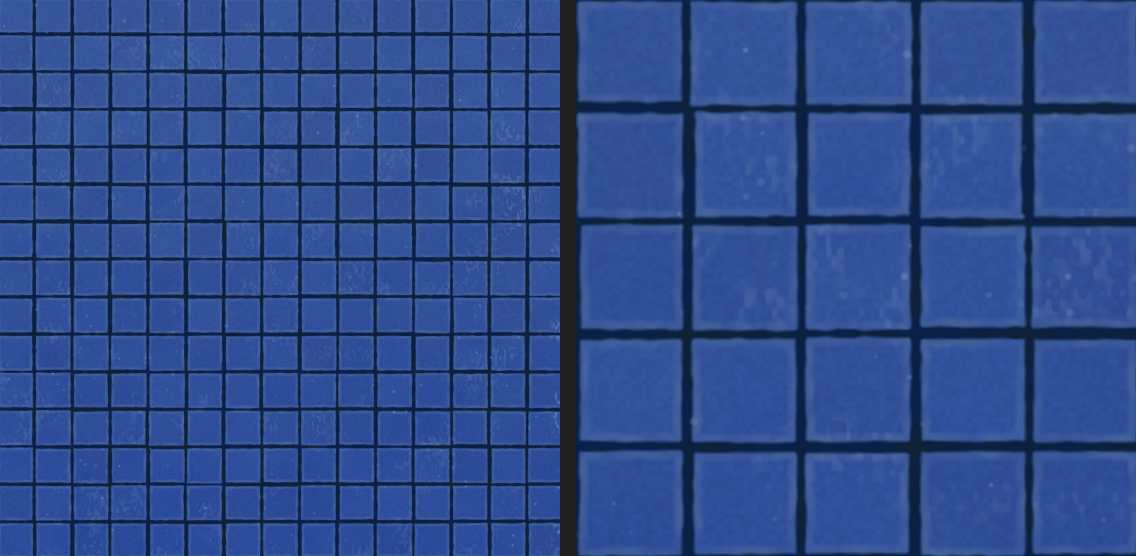
Left, the full canvas; right, a detail of the centre.
This texture is drawn by a WebGL 1 fragment shader. Its source:

```glsl
precision highp float;
// Blue glass mosaic: square tiles with dark joints, pale rims, grain and worn specks.
uniform vec2 u_resolution;

const vec2 REPEATS = vec2(14.77, 14.825);   // tiles across and down
const vec2 GRID_SHIFT = vec2(0.904, 0.914); // where the first joints fall
const float TILE_HALF = 0.456;              // half tile side, in cells
const float CORNER = 0.025;
const float EDGE_SOFTNESS = 0.022;
const float PLACE_JITTER = 0.022;
const float SIZE_JITTER = 0.012;
const float EDGE_WOBBLE = 0.022;
const float TONE_JITTER = 0.045;
const float GRAIN = 0.12;
const float SPECK_GRID = 7.0;               // speck sites per tile side
const float SPECK_CHANCE = 0.05;
const vec3 TILE_TOP = vec3(0.212, 0.333, 0.605);
const vec3 TILE_BOTTOM = vec3(0.165, 0.285, 0.600);
const vec3 RIM_COLOR = vec3(0.285, 0.405, 0.610);
const vec3 GROUT_BLUE = vec3(0.035, 0.125, 0.290);
const vec3 GROUT_GREY = vec3(0.055, 0.130, 0.215);
const vec3 WEAR_COLOR = vec3(0.480, 0.580, 0.730);

float hash(vec2 p) {
  vec3 q = fract(vec3(p.xyx) * 0.1031);
  q += dot(q, q.yzx + 33.33);
  return fract((q.x + q.y) * q.z);
}

vec2 hash2(vec2 p) {
  return vec2(hash(p + 17.3), hash(p + 71.9));
}

float noise(vec2 p) {
  vec2 i = floor(p), f = fract(p);
  f = f * f * (3.0 - 2.0 * f);
  return mix(mix(hash(i), hash(i + vec2(1.0, 0.0)), f.x),
             mix(hash(i + vec2(0.0, 1.0)), hash(i + vec2(1.0, 1.0)), f.x), f.y);
}

float roundedBox(vec2 p, vec2 halfSize, float radius) {
  vec2 d = abs(p) - halfSize + radius;
  return length(max(d, 0.0)) + min(max(d.x, d.y), 0.0) - radius;
}

// Scattered round specks, one possible per site.
float specks(vec2 p, float pixel) {
  vec2 site = floor(p);
  vec2 center = 0.3 + 0.4 * hash2(site);
  float radius = mix(0.10, 0.26, hash(site + 5.7));
  float soft = max(0.12, pixel);
  float dot_ = 1.0 - smoothstep(radius - soft, radius + soft, length(fract(p) - center));
  return dot_ * step(1.0 - SPECK_CHANCE, hash(site + 41.0));
}

void main() {
  vec2 uv = gl_FragCoord.xy / u_resolution;
  vec2 grid = uv * REPEATS - GRID_SHIFT + 2.0;
  float pixel = max(REPEATS.x / u_resolution.x, REPEATS.y / u_resolution.y);
  vec2 cell = floor(grid);
  vec2 local = fract(grid) - 0.5;

  // Tile outline, slightly uneven in place, size and edge
  vec2 offset = (hash2(cell) - 0.5) * PLACE_JITTER;
  vec2 halfSize = TILE_HALF + (hash2(cell + 31.0) - 0.5) * 2.0 * SIZE_JITTER;
  float dist = roundedBox(local - offset, halfSize, CORNER);
  dist += (noise(grid * 9.0) - 0.5) * EDGE_WOBBLE;
  float soft = max(EDGE_SOFTNESS, 0.7 * pixel);
  float tileMask = 1.0 - smoothstep(-soft, soft, dist);

  // Tile body: vertical fade, tone per tile, broad mottling and fine grain
  float mottle = noise(grid * 1.3 + 9.0) - 0.5;
  float fade = clamp(uv.y * 1.15 + mottle * 0.45 + 0.05, 0.0, 1.0);
  vec3 tile = mix(TILE_BOTTOM, TILE_TOP, fade);
  float grain = 0.6 * noise(grid * 21.0) + 0.4 * noise(grid * 37.0 + 13.0) - 0.5;
  tile *= 1.0 + (hash(cell + 3.0) - 0.5) * TONE_JITTER + grain * GRAIN;

  // Pale rim, broken along its length
  float rim = smoothstep(-0.10, -0.045, dist);
  tile = mix(tile, RIM_COLOR, rim * (0.15 + 0.65 * noise(grid * 6.0 + 27.0)));

  // Worn haze, stronger towards the right side
  float haze = smoothstep(0.58, 0.95, noise(grid * 1.7 + 51.0));
  haze *= smoothstep(0.45, 0.85, noise(grid * vec2(17.0, 11.0)));
  tile = mix(tile, WEAR_COLOR, haze * mix(0.22, 0.55, smoothstep(0.85, 1.0, uv.x)));

  // Joints and specks of dust over everything
  vec3 grout = mix(GROUT_BLUE, GROUT_GREY, noise(grid * 3.0 + 83.0));
  vec3 color = mix(grout, tile, tileMask);
  float dust = specks(grid * SPECK_GRID, pixel * SPECK_GRID);
  float dustLevel = 0.10 + 0.45 * pow(hash(floor(grid * SPECK_GRID) + 7.0), 3.0);
  color = mix(color, WEAR_COLOR, dust * dustLevel);

  gl_FragColor = vec4(color, 1.0);
}
```
